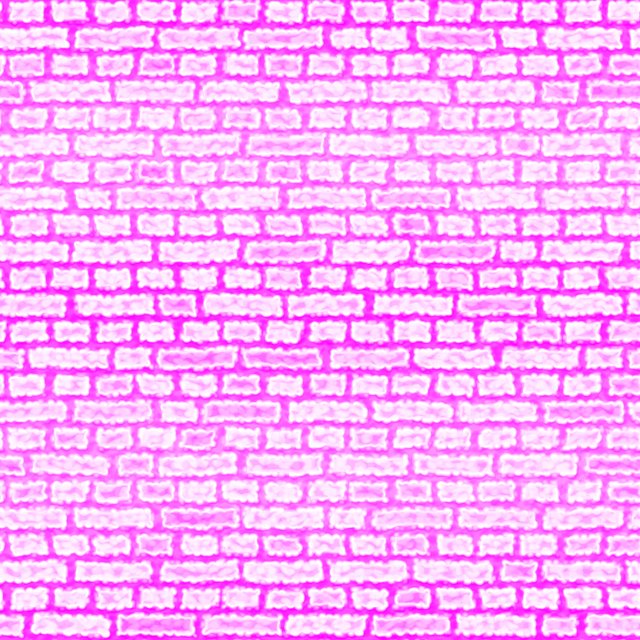
Give the GLSL for this texture map, as a Shadertoy shader.

```glsl
const float TAU = 6.2831853;
const float ROWS = 24.0;
const float SLOTS = 15.0;
const float SLOT_WIDTH = ROWS / SLOTS;
// Slot of the half brick in each stretcher course, from the top
const int HALF_SLOT[12] = int[12](11, 12, 11, 1, 11, 3, 2, 3, 2, 7, 11, 12);

float hash(vec2 p) {
    return fract(sin(dot(p, vec2(12.99, 78.23))) * 4375.85);
}

// Smooth cellular noise that tiles: low at the seeds, high between them
float cellular(vec2 p, vec2 period) {
    vec2 cell = floor(p);
    float sum = 0.0;
    for (int j = -1; j <= 1; j++)
    for (int i = -1; i <= 1; i++) {
        vec2 offset = vec2(i, j);
        vec2 id = mod(cell + offset, period);
        vec2 toSeed = offset + vec2(hash(id), hash(id + 57.0)) - fract(p);
        sum += exp(-8.0 * dot(toSeed, toSeed));
    }
    return clamp(-log(sum) / 8.0 * 3.0, 0.0, 1.0);
}

// Layered sines, each bending the next
vec2 wobble(vec2 p, float amplitude) {
    vec2 q = p;
    for (int i = 0; i < 4; i++) {
        float frequency = TAU / ROWS * floor(7.0 * exp2(float(i)));
        q += amplitude * sin(q.yx * frequency + vec2(1.3, 4.1) * float(i + 1));
        amplitude *= 0.65;
    }
    return q;
}

float coursePhase(float row) {
    return mod(row, 2.0) < 0.5 ? 0.16 : 0.66;
}

// Centre x and half width of the brick covering a slot
vec2 brickSpan(float row, float slot) {
    float slotCount = 1.0;
    if (mod(row, 2.0) > 0.5) {
        int course = int(mod(row, ROWS)) / 2;
        float place = mod(slot - float(HALF_SLOT[course]) - 1.0, SLOTS);
        bool split = course % 6 == 0 && floor(place / 2.0) == 5.0;
        if (place < 13.5 && !split) {
            slot -= mod(place, 2.0);
            slotCount = 2.0;
        }
    }
    return vec2(slot + coursePhase(row) + 0.5 * slotCount, 0.5 * slotCount) * SLOT_WIDTH;
}

// Signed distance to one uneven brick, positive inside
float brickDistance(vec2 q, float halfWidth, vec2 id) {
    q.x += q.y * (hash(id + 3.0) - 0.5) * 0.28 + (hash(id + 5.0) - 0.5) * 0.1;
    q.y += q.x * (hash(id + 7.0) - 0.5) * 0.06;
    float radius = mix(0.06, 0.18, hash(id + 11.0));
    vec2 shrink = 0.10 + 0.045 * vec2(hash(id + 13.0), hash(id + 17.0));
    vec2 edge = abs(q) - vec2(halfWidth, 0.5) + shrink + radius;
    return radius - length(max(edge, 0.0)) - min(max(edge.x, edge.y), 0.0);
}

// x: distance into the nearest brick, y: its random value
vec2 wall(vec2 p) {
    vec2 nearest = vec2(-9.0, 0.0);
    for (int j = -1; j <= 1; j++) {
        float row = floor(p.y) + float(j);
        float slot = floor(p.x / SLOT_WIDTH - coursePhase(row));
        for (int i = -1; i <= 1; i++) {
            vec2 span = brickSpan(row, slot + float(i));
            vec2 id = vec2(mod(round(span.x * 10.0), ROWS * 10.0), mod(row, ROWS));
            float d = brickDistance(p - vec2(span.x, row + 0.5), span.y, id);
            if (d > nearest.x) nearest = vec2(d, hash(id + 23.0));
        }
    }
    return nearest;
}

// Joint brightness: bands of deep and shallow mortar, darkest under bricks
float mortarTone(float y, float grain, float shadow) {
    float depth = 0.48 + 0.24 * cos(TAU * (y - 11.7) / 12.0);
    depth += 0.32 * shadow + 0.3 * (0.4 - grain);
    return mix(0.62, 0.02, clamp(depth, 0.0, 1.0));
}

// Face brightness: pale rim, blotched and sometimes dented middle
float faceTone(float d, float random, float blotch, float grain) {
    float middle = smoothstep(0.08, 0.25, d);
    float dent = 0.06 + 0.32 * pow(random, 5.0);
    return 1.0 - middle * (dent + 0.22 * blotch * blotch) - 0.10 * grain * grain;
}

void mainImage(out vec4 fragColor, in vec2 fragCoord) {
    vec2 uv = fragCoord / iResolution.xy;
    vec2 p = vec2(uv.x, 1.0 - uv.y) * ROWS + vec2(0.0, 0.06);

    float grain = cellular(p * 4.0, vec2(96.0));
    float blotch = cellular(wobble(p, 0.06) * vec2(2.5, 4.0), vec2(60.0, 96.0));

    // Chipped outlines
    vec2 bent = wobble(p, 0.022);
    float chip = 0.09 * (0.35 - grain);
    vec2 brick = wall(bent);
    float d = brick.x + chip;
    float shadow = smoothstep(-0.10, 0.04, wall(bent - vec2(0.03, 0.08)).x + chip);

    float mortar = mortarTone(p.y, blotch, shadow);
    float face = faceTone(d, brick.y, blotch, grain);
    float green = mix(mortar, face, smoothstep(-0.10, 0.08, d));
    fragColor = vec4(1.0, clamp(green, 0.0, 1.0), 1.0, 1.0);
}
```
